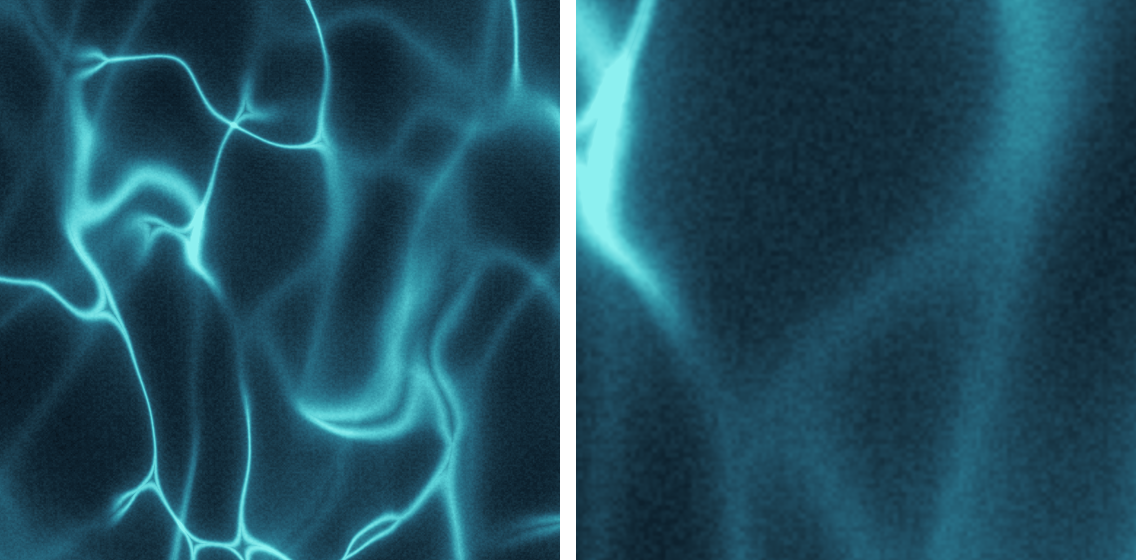
Left: the whole. Right: its middle third, enlarged.
Reproduce this texture procedurally as a WebGL 1 fragment shader.

```glsl
precision highp float;

uniform vec2 u_resolution;

const float BLEND = 14.0; // how tightly neighbouring cells meet

float hash(vec2 p) {
  return fract(sin(dot(p, vec2(127.1, 311.7))) * 43758.5453);
}

vec2 hash2(vec2 p) {
  return vec2(hash(p), hash(p + 57.3));
}

float noise(vec2 p) {
  vec2 i = floor(p);
  vec2 f = p - i;
  f = f * f * f * (f * (f * 6.0 - 15.0) + 10.0);
  float low = mix(hash(i), hash(i + vec2(1.0, 0.0)), f.x);
  float high = mix(hash(i + vec2(0.0, 1.0)), hash(i + 1.0), f.x);
  return mix(low, high, f.y);
}

vec2 warp(vec2 p, float amount) {
  vec2 broad = vec2(noise(p * 1.1 + 3.7), noise(p * 1.1 + 19.2)) - 0.5;
  vec2 fine = vec2(noise(p * 2.3 + 41.5), noise(p * 2.3 + 73.1)) - 0.5;
  return p + amount * (broad + 0.4 * fine);
}

// Smooth gap between the two nearest cells: zero on borders, below at junctions
float cellGap(vec2 p) {
  vec2 cell = floor(p);
  float nearest = 8.0;
  float sum = 0.0;
  for (int y = -1; y <= 1; y++) {
    for (int x = -1; x <= 1; x++) {
      vec2 id = cell + vec2(float(x), float(y));
      float d = length(id + 0.1 + 0.8 * hash2(id) - p);
      nearest = min(nearest, d);
      sum += exp(-BLEND * d);
    }
  }
  float others = sum * exp(BLEND * nearest) - 1.0;
  return -log(max(others, 0.00001)) / BLEND;
}

// Light of one web: broad veil, halo, and a filament that sharpens in places
float causticWeb(vec2 p, float sharpFrom, float sharpTo) {
  float focus = smoothstep(sharpFrom, sharpTo, noise(p * 1.3 + 8.4));
  float lens = 0.09 * smoothstep(0.72, 0.92, noise(p * 1.9 + 31.0));
  float gap = cellGap(warp(p, 0.75)) - lens;
  float rounded = sqrt(gap * gap + 0.003);
  float inside = smoothstep(0.02, -0.02, gap);

  float width = mix(0.13, 0.028, focus);
  float filament = exp(-gap * gap / (width * width));
  float veil = exp(-3.6 * max(rounded, 0.0));
  float halo = exp(-12.0 * rounded);
  float presence = 0.5 + noise(p * 0.9 + 62.0);

  return 0.16 * veil * presence
       + halo * mix(0.07, 0.2, focus)
       + filament * mix(0.03, 0.48, focus)
       + inside * 0.12 * focus;
}

vec3 waterColor(float light) {
  vec3 color = mix(vec3(0.02, 0.05, 0.08), vec3(0.05, 0.13, 0.18), smoothstep(0.04, 0.13, light));
  color = mix(color, vec3(0.09, 0.21, 0.27), clamp((light - 0.13) / 0.08, 0.0, 1.0));
  color = mix(color, vec3(0.12, 0.30, 0.38), clamp((light - 0.21) / 0.09, 0.0, 1.0));
  color = mix(color, vec3(0.15, 0.42, 0.51), clamp((light - 0.30) / 0.12, 0.0, 1.0));
  color = mix(color, vec3(0.19, 0.57, 0.64), clamp((light - 0.42) / 0.15, 0.0, 1.0));
  color = mix(color, vec3(0.34, 0.80, 0.83), clamp((light - 0.57) / 0.23, 0.0, 1.0));
  return mix(color, vec3(0.55, 0.94, 0.94), clamp((light - 0.80) / 0.25, 0.0, 1.0));
}

void main() {
  vec2 uv = gl_FragCoord.xy / u_resolution;

  // Two tall webs, leaning different ways
  vec2 mainWeb = vec2(uv.x + 0.08 * uv.y, uv.y) * vec2(3.5, 2.5) + 4.0;
  vec2 backWeb = vec2(uv.x - 0.3 * uv.y, uv.y) * vec2(3.6, 1.9) + 23.0;
  float light = 0.065;
  light += causticWeb(mainWeb, 0.38, 0.68);
  light += 0.8 * causticWeb(backWeb, 0.55, 0.9);

  // Drifting haze and fine grain
  vec2 drift = vec2(uv.x - 0.35 * uv.y, uv.y);
  light += 0.08 * noise(drift * vec2(9.0, 3.5) + 11.0);
  float grain = noise(uv * 384.0) + noise(uv * 250.0 + 91.0) - 1.0;
  light += 0.05 * grain;

  gl_FragColor = vec4(waterColor(light), 1.0);
}
```
